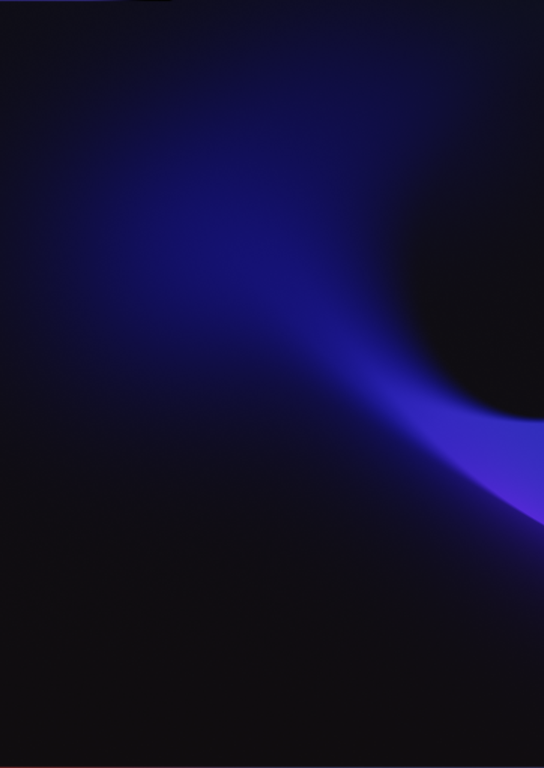
Give the GLSL for this background, as a Shadertoy shader.

```glsl
#define ASPECT 1.417
#define BOWL_CENTER vec2(0.996, 1.085)
#define BOWL_RADII vec2(0.36, 0.443)
#define BOWL_TIP vec2(0.996, 0.642)
#define HAZE_CENTER vec2(0.42, 0.965)
#define HAZE_WIDTH vec2(0.34, 0.29)
#define VEIL_CENTER vec2(0.68, 1.23)
#define VEIL_WIDTH vec2(0.28, 0.22)
#define RIBBON_POWER 0.65
#define GLOW_POWER 0.38
#define GLOW_REACH 0.083
#define GRAIN 0.004

float hash(vec2 p) {
    return fract(sin(dot(p, vec2(12.9898, 78.233))) * 43758.5453);
}

float softBlob(vec2 p, vec2 center, vec2 width) {
    vec2 q = (p - center) / width;
    return exp(-dot(q, q));
}

// Approximate distance to the dark bowl, positive outside; it opens upward
float bowlDistance(vec2 p) {
    vec2 q = (p - BOWL_CENTER) / BOWL_RADII;
    q.y *= q.y > 0.0 ? 0.6 : 1.0;
    return (length(q) - 1.0) * BOWL_RADII.x;
}

// Distance to the lower rim of the ribbon, positive above
float rimDistance(vec2 p) {
    float d = 1.0 - p.x;
    float rim = 0.448 + 0.57 * d + 0.542 * d * d;
    float slope = 0.57 + 1.084 * d;
    return (p.y - rim) / sqrt(1.0 + slope * slope);
}

// Turns light energy into near-black, navy, then violet blue
vec3 nightRamp(float energy, float height) {
    float hot = energy * energy * energy;
    vec3 base = mix(vec3(0.063, 0.051, 0.06), vec3(0.057, 0.053, 0.08), height);
    return base + vec3(0.42 * hot, 0.32 * hot, energy);
}

void mainImage(out vec4 fragColor, in vec2 fragCoord) {
    vec2 uv = fragCoord / iResolution.xy;
    vec2 p = uv * vec2(1.0, ASPECT);

    // Bowl edge is crisp at its tip and blurs with distance from it
    vec2 fromTip = p - BOWL_TIP;
    float bowlSoft = 0.007 + 0.8 * dot(fromTip, fromTip);
    float outside = smoothstep(-bowlSoft, bowlSoft, bowlDistance(p));

    // Ribbon fades up the diagonal, with a crisp right end and a glow beneath
    float rim = rimDistance(p);
    float rimSoft = 0.003 + 0.42 * (1.0 - p.x) * (1.0 - p.x);
    float aboveRim = smoothstep(-rimSoft, rimSoft, rim);
    float along = smoothstep(-0.65, 0.2, p.x - p.y);
    float glow = GLOW_POWER * exp(-max(-rim, 0.0) / GLOW_REACH);
    float ribbon = along * mix(glow, RIBBON_POWER, aboveRim);

    // Wide haze on the left and a faint veil at the top
    float haze = 0.37 * softBlob(p, HAZE_CENTER, HAZE_WIDTH);
    float veil = 0.14 * softBlob(p, VEIL_CENTER, VEIL_WIDTH);
    vec3 color = nightRamp(outside * (haze * (1.0 - 0.4 * along) + ribbon) + veil, uv.y);

    // Violet along the rim, cooler blue beside the bowl
    float rightEnd = smoothstep(0.7, 1.0, p.x) * outside;
    float nearRim = exp(-abs(rim) / 0.07);
    color += rightEnd * nearRim * mix(0.35, 1.0, aboveRim) * vec3(0.16, 0.02, 0.13);
    color.g += 0.04 * rightEnd * aboveRim * (1.0 - nearRim);

    // Hairlines at the top left and along the bottom
    float topLine = smoothstep(0.9975, 0.999, uv.y) * (1.0 - smoothstep(0.31, 0.32, uv.x));
    float bottomLine = 1.0 - smoothstep(0.001, 0.0025, uv.y);
    vec3 topTint = mix(vec3(0.16, 0.14, 0.42), vec3(0.01), smoothstep(0.15, 0.28, uv.x));
    vec3 bottomTint = mix(vec3(0.42, 0.14, 0.15), vec3(0.2, 0.2, 0.33), smoothstep(0.0, 0.6, uv.x));
    color = mix(color, topTint, topLine);
    color = mix(color, bottomTint, 0.9 * bottomLine);

    // Fine grain hides banding
    color += GRAIN * (hash(floor(uv * vec2(362.0, 512.0))) - 0.5);
    fragColor = vec4(clamp(color, 0.0, 1.0), 1.0);
}
```
